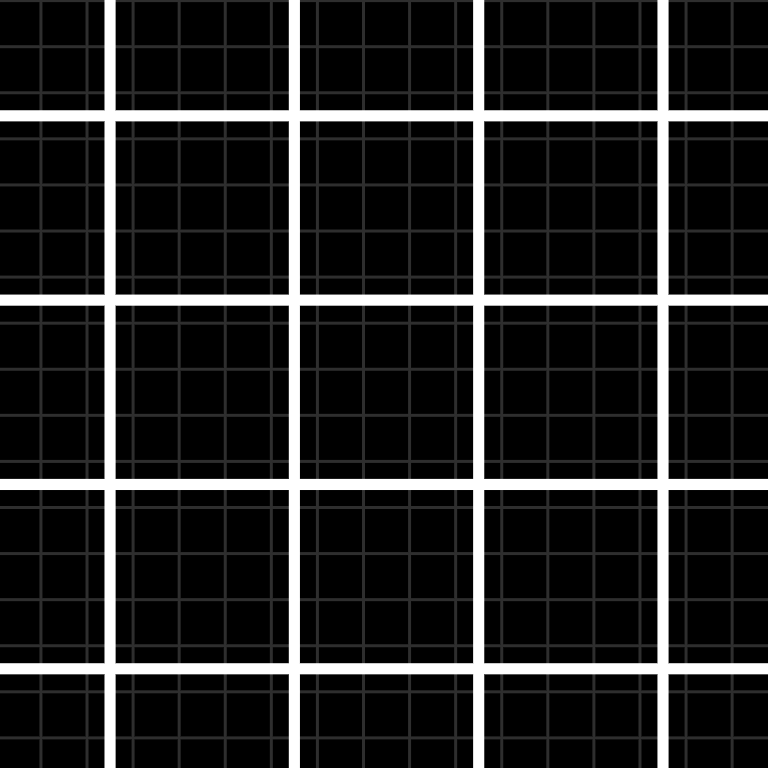
Give the GLSL for this pattern, as a WebGL 2 fragment shader.

```glsl
#version 300 es
precision highp float;
// Black ground under a bold white square grid, with a fine grey grid of
// a quarter of its spacing set half a fine cell off the white lines.
// Each grid is the box coverage of the distance to its nearest line.

uniform vec2 u_resolution;
out vec4 fragColor;

// Coverage of vertical and horizontal lines, one pair per cell of the given period.
float gridLines(vec2 p, float period, float width, float pixel) {
    vec2 fromLine = abs(fract(p / period + 0.5) - 0.5) * period;
    vec2 coverage = clamp((0.5 * width - fromLine) / pixel + 0.5, 0.0, 1.0);
    return max(coverage.x, coverage.y);
}

void main() {
    float pixel = 1.0 / u_resolution.y;
    float period = 0.24;

    // Place the origin on a crossing of two white lines.
    vec2 p = gl_FragCoord.xy * pixel - vec2(0.1433, 0.1292);

    // Fine lines fall at 1/8, 3/8, 5/8 and 7/8 of each large cell.
    float fine = gridLines(p - period / 8.0, period / 4.0, 0.0039, pixel);
    float bold = gridLines(p, period, 0.0145, pixel);

    vec3 color = mix(vec3(0.0), vec3(0.18), fine);
    color = mix(color, vec3(1.0), bold);
    fragColor = vec4(color, 1.0);
}
```
